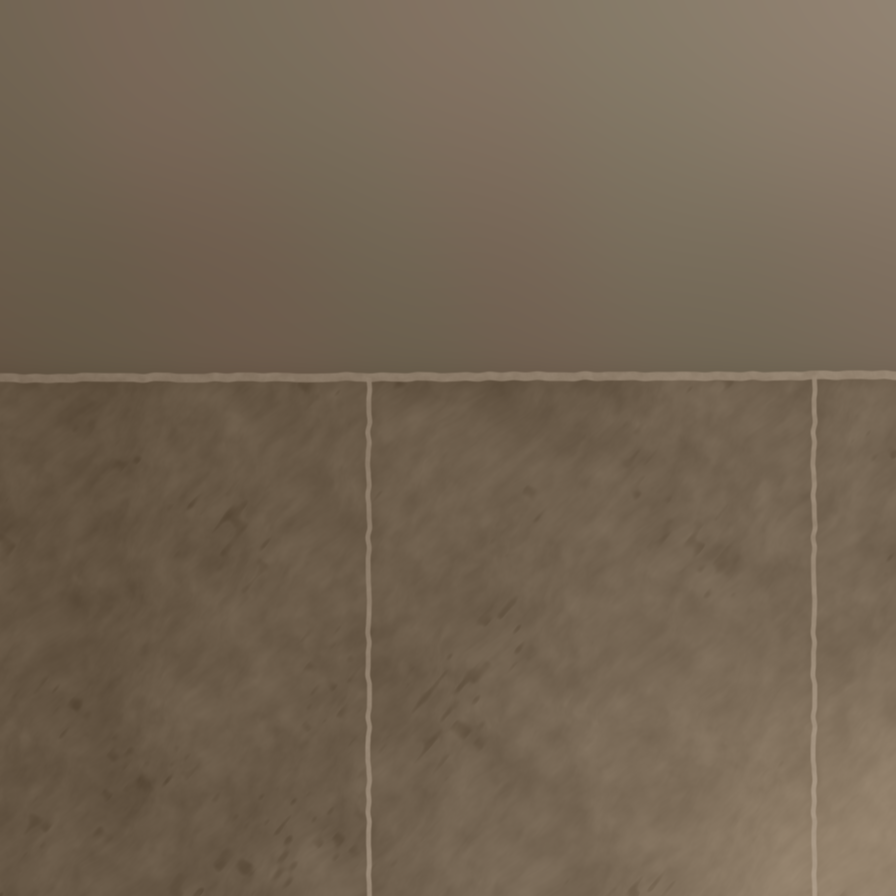
Write a Shadertoy shader that draws this texture.

```glsl
float hash(vec2 p) {
    return fract(sin(dot(p, vec2(127.1, 311.7))) * 43758.5453);
}

float noise(vec2 p) {
    vec2 i = floor(p), f = fract(p);
    f = f * f * (3.0 - 2.0 * f);
    return mix(mix(hash(i), hash(i + vec2(1, 0)), f.x),
               mix(hash(i + vec2(0, 1)), hash(i + vec2(1, 1)), f.x), f.y);
}

float fbm(vec2 p) {
    float sum = 0.0, amp = 0.5;
    for (int i = 0; i < 5; i++) {
        sum += amp * noise(p);
        p = mat2(1.6, 1.2, -1.2, 1.6) * p + 7.3;
        amp *= 0.5;
    }
    return sum;
}

// Smooth painted plaster, lit from the upper right
vec3 plaster(vec2 uv) {
    float h = clamp((uv.y - 0.58) / 0.42, 0.0, 1.0);
    vec3 low = mix(vec3(0.395, 0.335, 0.27), vec3(0.465, 0.415, 0.35), uv.x);
    vec3 high = mix(vec3(0.455, 0.395, 0.33), vec3(0.565, 0.515, 0.445), uv.x);
    vec3 col = mix(low, high, smoothstep(-0.1, 1.05, h));
    // Faint alternation of warm and green tints along the slope
    float tint = sin(16.0 * (uv.x + 0.35 * uv.y) - 0.6 + 2.0 * noise(uv * 3.0));
    col += vec3(0.006, -0.003, 0.001) * tint;
    return col + 0.008 * (noise(uv * 7.0) - 0.5);
}

// Mottled stone with fine diagonal veins and a warm pool of light
vec3 stone(vec2 uv) {
    vec3 col = mix(vec3(0.385, 0.325, 0.255), vec3(0.445, 0.385, 0.315),
                   smoothstep(-0.05, 1.0, uv.x));
    col += 0.025 * smoothstep(0.4, 0.0, uv.y);
    vec2 light = (uv - vec2(0.98, 0.04)) / vec2(0.27, 0.2);
    col += vec3(0.115, 0.105, 0.09) * exp(-dot(light, light));

    float clouds = fbm(uv * 9.0 + 3.0) - 0.48;
    float mottle = fbm(uv * 34.0) - 0.48;
    vec2 slanted = mat2(0.77, 0.64, -0.64, 0.77) * uv;
    float streaks = fbm(slanted * vec2(95.0, 42.0) + 4.0 * clouds) - 0.48;
    col += vec3(1.0, 0.97, 0.92) * (0.075 * clouds + 0.055 * mottle + 0.055 * streaks);

    // Sparse dark pits
    float pits = noise(slanted * vec2(130.0, 55.0) + 11.0) * noise(uv * 14.0 + 5.0);
    return col - 0.045 * smoothstep(0.55, 0.85, pits);
}

void mainImage(out vec4 fragColor, in vec2 fragCoord) {
    vec2 uv = fragCoord / iResolution.xy;
    float px = 1.0 / iResolution.y;

    // Signed height over the ledge, with an uneven edge
    float ledge = uv.y - 0.578 - 0.003 * uv.x;
    ledge += 0.002 * (noise(vec2(uv.x * 75.0, 2.0)) - 0.5);
    float below = smoothstep(px, -px, ledge);
    vec3 col = mix(plaster(uv), stone(uv), below);

    // Soft contact shadow around the ledge
    col -= 0.03 * exp(-abs(ledge) / 0.014);

    // Vertical joints, one per tile width
    float joint = abs(fract((uv.x - 0.4115) / 0.497 + 0.5) - 0.5) * 0.497;
    float side = sign(fract((uv.x - 0.4115) / 0.497 + 0.5) - 0.5);
    joint = abs(joint * side + 0.0025 * (noise(vec2(3.0, uv.y * 85.0)) - 0.5));
    col -= 0.02 * below * exp(-joint / 0.007);

    // Grout over both directions, brightening to the right
    float grain = fbm(uv * 120.0) - 0.48;
    vec3 grout = mix(vec3(0.515, 0.45, 0.38), vec3(0.60, 0.535, 0.46), uv.x);
    grout += 0.07 * grain + 0.06 * smoothstep(0.45, 0.0, uv.y);
    float vertical = below * smoothstep(0.0042, 0.0012, joint);
    float horizontal = smoothstep(0.0064, 0.0032, abs(ledge));
    col = mix(col, grout + 0.025, 0.85 * vertical);
    col = mix(col, grout, 0.9 * horizontal);

    fragColor = vec4(col, 1.0);
}
```
